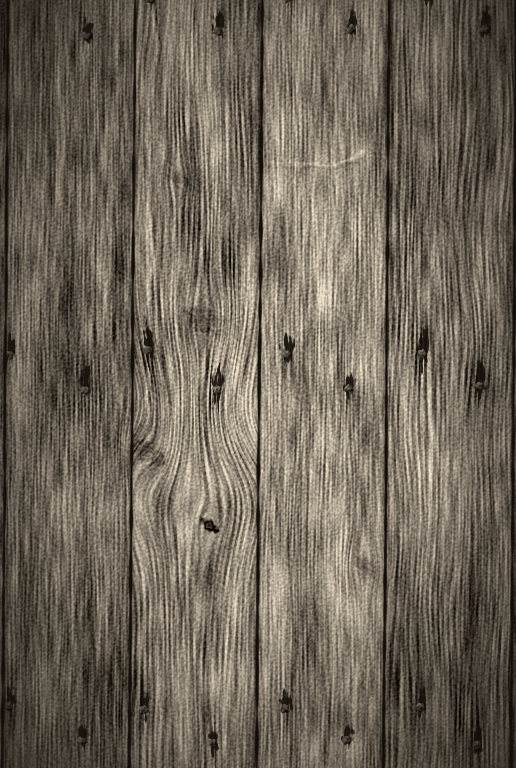
A Shadertoy shader for this texture:

```glsl
// Weathered upright planks with dark seams, rusty nails, knots and raised grain.
// Each plank bends a grain coordinate around its knots, then layers growth rings
// and stretched gradient noise on it; nails repeat in three rows, two per plank.

const vec3 DARK_WOOD = vec3(0.075, 0.056, 0.035);
const vec3 PALE_WOOD = vec3(0.73, 0.685, 0.61);
const vec3 KNOT_TINT = vec3(0.98, 0.95, 0.97);
const float BOARD_WIDTH = 0.1655;   // lengths are fractions of canvas height
const float SEAM_START = 0.003;
const float SEAM_LEAN = 0.0075;
const float SEAM_HALF = 0.0018;
const float NAIL_ROW_STEP = 0.462;
const float NAIL_RADIUS = 0.0062;
const float EXPOSURE = 1.30;
const float VIGNETTE = 1.85;
// One value per plank, left to right
const vec4 BOARD_TONE = vec4(0.50, 0.62, 0.67, 0.57);
const vec4 RING_COUNT = vec4(205.0, 138.0, 195.0, 150.0);
const vec4 RELIEF = vec4(0.50, 0.95, 0.58, 1.0);
// Knots: centre, radius, darkness
const int KNOTS = 5;
const vec4 KNOT[KNOTS] = vec4[KNOTS](
    vec4(0.267, 0.583, 0.018, 0.20), vec4(0.193, 0.411, 0.016, 0.30),
    vec4(0.273, 0.316, 0.008, 0.75), vec4(0.232, 0.768, 0.010, 0.16),
    vec4(0.475, 0.264, 0.012, 0.14));

vec2 hash2(vec2 cell) {
    vec3 h = fract(cell.xyx * vec3(0.1031, 0.1030, 0.0973));
    h += dot(h, h.yzx + 33.33);
    return fract((h.xx + h.yz) * h.zy);
}

float cornerSlope(vec2 cell, vec2 offset) {
    float angle = 6.2832 * hash2(cell).x;
    return dot(vec2(cos(angle), sin(angle)), offset);
}

// Gradient noise, about -0.7 to 0.7
float noise(vec2 p) {
    vec2 c = floor(p), f = p - c, e = vec2(1.0, 0.0);
    vec2 w = f * f * f * (f * (f * 6.0 - 15.0) + 10.0);
    return mix(mix(cornerSlope(c, f), cornerSlope(c + e, f - e), w.x),
               mix(cornerSlope(c + e.yx, f - e.yx), cornerSlope(c + 1.0, f - 1.0), w.x), w.y);
}

float bell(vec2 d) { return exp(-dot(d, d)); }

void mainImage(out vec4 fragColor, in vec2 fragCoord) {
    vec2 p = fragCoord / iResolution.y;
    float pixel = 1.0 / iResolution.y;

    // Plank layout
    float seamWobble = 0.0012 * noise(vec2(p.x * 5.0, p.y * 7.0));
    float across = (p.x - SEAM_START - SEAM_LEAN * p.y + seamWobble) / BOARD_WIDTH;
    float board = floor(across), u = across - board;
    int k = int(clamp(board, 0.0, 3.0));
    vec2 seed = vec2(board * 37.0 + 80.0, board * 19.0 + 50.0);
    float relief = RELIEF[k];

    // Grain coordinate, bent by slow drift, knots and the swirl in the second plank
    float grain = p.x - SEAM_LEAN * p.y + 0.015 * relief * relief * noise(vec2(p.x * 9.0, p.y * 4.0) + seed);
    float knotShade = 0.0, knotMask = 0.0;
    for (int i = 0; i < KNOTS; i++) {
        vec2 d = p - KNOT[i].xy;
        float size = KNOT[i].z;
        grain -= 0.7 * d.x * bell(d / (size * vec2(1.6, 2.6)));
        d.y += 0.3 * d.x;
        float r = length(d * vec2(0.85, 1.25)) / size + 0.8 * noise(p * 90.0) + 0.4 * noise(p * 210.0);
        float core = 1.0 - smoothstep(0.55, 1.0, r);
        float rim = exp(-pow((r - 0.9) * 4.0, 2.0));
        knotShade += KNOT[i].w * (core * (0.75 + 0.35 * sin(r * 9.0)) + 0.7 * rim);
        knotMask = max(knotMask, core);
    }
    if (k == 1) {
        vec2 swirl = (p - vec2(0.255, 0.405)) / vec2(0.085, 0.075);
        grain += 0.066 * swirl.x * swirl.y * bell(swirl * vec2(0.6, 0.8));
    }

    // Nails: head, torn hole and eroded wood above and below
    float wear = 0.0, hole = 0.0, head = 0.0, headLight = 0.0;
    float tornEdge = 0.9 * noise(vec2(grain * 260.0, p.y * 30.0)) + 0.6 * noise(p * vec2(150.0, 110.0));
    for (int row = 0; row < 3; row++) {
        for (int side = 0; side < 2; side++) {
            float s = float(side), middle = row == 1 ? 1.0 : 0.5;
            vec2 jitter = hash2(seed + vec2(float(row), s * 7.0)) - 0.5;
            vec2 spot = vec2(mix(0.04 + 0.085 * board, 0.62 + 0.04 * board, s),
                             mix(0.085, 0.038, s) + NAIL_ROW_STEP * float(row));
            vec2 d = vec2((u - spot.x) * BOARD_WIDTH, p.y - spot.y) - jitter * vec2(0.004, 0.010);
            wear = max(wear, middle * relief * bell(d / vec2(0.017, 0.045)));
            vec2 tear = (d - vec2(0.001, 0.003)) / vec2(0.0072, 0.013 + 0.014 * middle * relief);
            hole = max(hole, 1.0 - smoothstep(0.6, 1.0, length(tear) + tornEdge));
            vec2 h = (d + vec2(0.0005, 0.004)) / NAIL_RADIUS;
            float disc = 1.0 - smoothstep(0.7, 0.7 + 2.0 * pixel / NAIL_RADIUS, length(h) + 0.5 * noise(p * 200.0));
            head = max(head, disc);
            headLight += disc * (0.30 + 0.30 * dot(h, vec2(-0.6, 0.8)));
        }
    }

    // Rings and fibres, from coarse to fine
    float cycles = RING_COUNT[k] * grain + 1.3 * noise(vec2(grain * 45.0, p.y * 6.0) + seed);
    float ringFade = 1.0 - smoothstep(0.35, 0.75, fwidth(cycles));
    float wave = sin(6.2832 * cycles);
    float ring = (1.3 * wave / (0.5 + abs(wave)) - 0.1) * ringFade;
    ring *= clamp(0.62 + 1.5 * noise(vec2(grain * 28.0, p.y * 8.0) + seed), 0.1, 1.3);
    float fibre = noise(vec2(grain * 330.0, p.y * 22.0) + seed) + 0.6 * noise(vec2(grain * 170.0, p.y * 7.0) + seed);
    float streak = noise(vec2(grain * 75.0, p.y * 2.5) + seed);
    float stain = noise(vec2(grain * 17.0, p.y * 3.5) + seed) + 0.5 * noise(p * vec2(26.0, 11.0) + seed);
    float speck = noise(mat2(0.8, 0.6, -0.6, 0.8) * p * vec2(330.0, 260.0));
    float tone = BOARD_TONE[k] + 0.36 * stain + 0.20 * streak + 0.48 * fibre + 0.30 * speck;
    tone += ring * (0.20 * relief + 0.26 * wear) - 0.16 * wear - knotShade;

    // Pale split down the second plank, pale scar across the third
    float splitX = 0.12 + 0.10 * noise(vec2(3.0, p.y * 8.0)) + 0.03 * noise(vec2(8.0, p.y * 40.0));
    float split = (u - splitX) * BOARD_WIDTH;
    float splitOn = k == 1 ? smoothstep(0.36, 0.45, p.y) * (0.6 + noise(vec2(5.0, p.y * 13.0))) : 0.0;
    tone += splitOn * (0.34 * bell(vec2(split / 0.004)) - 0.28 * bell(vec2((split - 0.005) / 0.002)));
    float scar = p.y - 0.787 - 0.016 * smoothstep(0.55, 0.85, u) - 0.010 * noise(p * 45.0);
    float scarOn = k == 2 ? (1.0 - smoothstep(0.78, 0.86, u)) * (0.3 + 0.7 * u) : 0.0;
    tone += scarOn * (0.32 * bell(vec2(scar / 0.003)) - 0.16 * bell(vec2((scar + 0.006) / 0.003)));

    // Holes, nail heads, seams and darkened corners
    tone = mix(tone, 0.0, hole * 0.9);
    tone = mix(tone, headLight + 0.4 * speck, head);
    float seam = min(u, 1.0 - u) * BOARD_WIDTH;
    tone *= 1.0 - 0.35 * exp(-seam / 0.004);
    tone *= smoothstep(SEAM_HALF - pixel, SEAM_HALF + pixel, seam + 0.002 * noise(p * vec2(20.0, 35.0)));
    vec2 centred = fragCoord / iResolution.xy - 0.5;
    tone *= EXPOSURE - VIGNETTE * dot(centred, centred);

    vec3 color = mix(DARK_WOOD, PALE_WOOD, clamp(tone, -0.05, 1.3));
    fragColor = vec4(color * mix(vec3(1.0), KNOT_TINT, knotMask), 1.0);
}
```
